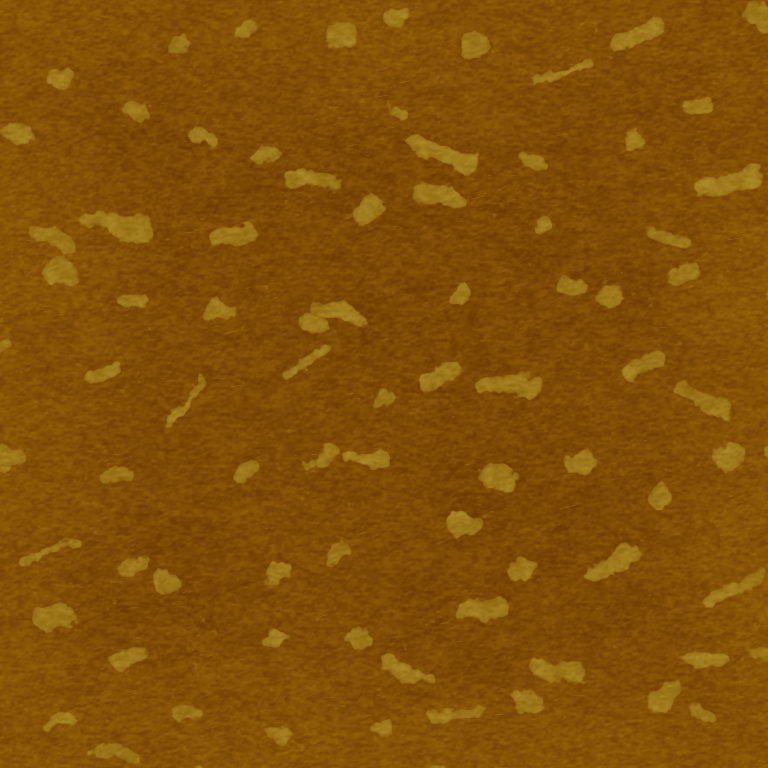
Reproduce this texture procedurally as a WebGL 2 fragment shader.

```glsl
#version 300 es
precision highp float;

uniform vec2 u_resolution;
out vec4 fragColor;

#define CELLS 9.0          // flake cells across the canvas
#define PRESENCE 0.95      // share of cells holding a flake
#define JITTER 0.80        // wander of a flake inside its cell
#define EDGE_SOFT 0.0016   // width of the flake outline blur
#define EDGE_ROUGH 0.0110  // raggedness of the flake outline
#define GRAIN 0.125        // strength of the fine fibres
#define CLOUD 0.085        // strength of the broad mottling
#define BORDER_LIFT 0.030  // brightening towards the borders
#define GROUND vec3(0.492, 0.292, 0.019)
#define FLAKE vec3(0.622, 0.472, 0.105)
#define FLECK vec3(0.62, 0.45, 0.10)

float hash(vec2 p) {
    vec3 q = fract(p.xyx * 0.1031);
    q += dot(q, q.yzx + 33.33);
    return fract((q.x + q.y) * q.z);
}

float noise(vec2 p) {
    vec2 i = floor(p), f = fract(p);
    f = f * f * (3.0 - 2.0 * f);
    return mix(mix(hash(i), hash(i + vec2(1, 0)), f.x),
               mix(hash(i + vec2(0, 1)), hash(i + vec2(1, 1)), f.x), f.y);
}

float fbm(vec2 p) {
    float sum = 0.0, amp = 0.5;
    for (int i = 0; i < 4; i++) {
        sum += amp * noise(p);
        p = mat2(1.6, 1.2, -1.2, 1.6) * p + 17.3;
        amp *= 0.5;
    }
    return sum / 0.9375;
}

vec2 rotate(vec2 p, float a) {
    float c = cos(a), s = sin(a);
    return vec2(c * p.x + s * p.y, c * p.y - s * p.x);
}

// Bent, tapered capsule; p is relative to its centre
float flakeDistance(vec2 p, vec2 id) {
    float stretch = hash(id + 11.7);
    float halfLength = 0.004 + 0.033 * stretch * stretch;
    float radius = mix(0.0075, 0.0180, hash(id + 23.1)) * mix(1.0, 0.66, stretch);
    float tilt = hash(id + 37.9) + hash(id + 41.3) - 1.0;
    p = rotate(p, 0.22 + 0.9 * tilt);

    float along = clamp(p.x / halfLength, -1.0, 1.0);
    float bend = (hash(id + 53.9) - 0.5) * 0.4 * halfLength;
    float taper = (hash(id + 67.7) - 0.5) * 0.7;
    p.y += bend * (along * along - 0.4);
    p.x -= along * halfLength;
    return length(p) - radius * (1.0 + taper * along);
}

// Nearest flake; every row of cells is shifted sideways
float flakeField(vec2 uv) {
    float nearest = 1.0;
    float row = floor(uv.y * CELLS);
    for (float j = -1.0; j <= 1.0; j++) {
        float y = row + j;
        float shift = 4.0 * hash(vec2(y, 91.0));
        float column = floor(uv.x * CELLS + shift);
        for (float i = -1.0; i <= 1.0; i++) {
            vec2 id = vec2(column + i, y) + 50.0;
            if (hash(id + 5.3) > PRESENCE) continue;
            vec2 wander = (vec2(hash(id + 71.1), hash(id + 83.5)) - 0.5) * JITTER;
            vec2 centre = (vec2(column + i - shift, y) + 0.5 + wander) / CELLS;
            nearest = min(nearest, flakeDistance(uv - centre, id));
        }
    }
    return nearest;
}

void main() {
    float scale = min(u_resolution.x, u_resolution.y);
    vec2 uv = gl_FragCoord.xy / scale;
    vec2 fromCentre = abs(gl_FragCoord.xy / u_resolution - 0.5);

    // Fibrous ground
    vec2 warped = uv + 0.006 * vec2(0.0, fbm(uv * 18.0));
    float fibre = 0.55 * noise(warped * vec2(110.0, 270.0))
                + 0.45 * noise(rotate(uv, 0.4) * vec2(230.0, 340.0) + 40.0) - 0.5;
    float cloud = 0.45 * fbm(uv * vec2(5.0, 8.0) + 3.0)
                + 0.55 * fbm(uv * vec2(26.0, 48.0) + 9.0) - 0.5;
    float border = smoothstep(0.28, 0.5, max(fromCentre.x, fromCentre.y));
    float tone = GRAIN * fibre + CLOUD * cloud + BORDER_LIFT * border;
    vec3 colour = GROUND + tone * vec3(1.0, 1.0, 0.2);

    // Sparse pale hairs
    float bow = fbm(uv * 14.0 + 60.0);
    float hair = noise(rotate(uv + 0.02 * bow, 0.15) * vec2(95.0, 300.0) + 130.0);
    hair = smoothstep(0.85, 1.0, hair) * smoothstep(0.45, 0.65, noise(uv * 30.0));
    colour = mix(colour, FLECK, 0.5 * hair);

    // Ragged pale flakes, lumpy at two sizes
    vec2 lump = vec2(noise(uv * 38.0 + 5.0), noise(uv * 38.0 + 65.0)) - 0.5;
    float rough = 0.55 * noise(rotate(uv, 0.5) * 80.0 + 7.0)
                + 0.45 * noise(uv * 180.0 + 29.0) - 0.5;
    float edge = flakeField(uv + 0.012 * lump) + EDGE_ROUGH * rough;
    float soft = max(EDGE_SOFT, 0.75 / scale);
    float cover = 1.0 - smoothstep(-soft, soft, edge);
    float mottle = 0.10 * (fbm(uv * 55.0 + 80.0) - 0.5) + 0.8 * GRAIN * fibre;
    vec3 flake = FLAKE + mottle * vec3(0.9, 1.1, 0.8);
    float thin = smoothstep(-0.005, 0.0, edge);
    flake = mix(flake, colour, 0.22 * thin);
    colour = mix(colour, flake, cover);

    fragColor = vec4(colour, 1.0);
}
```
